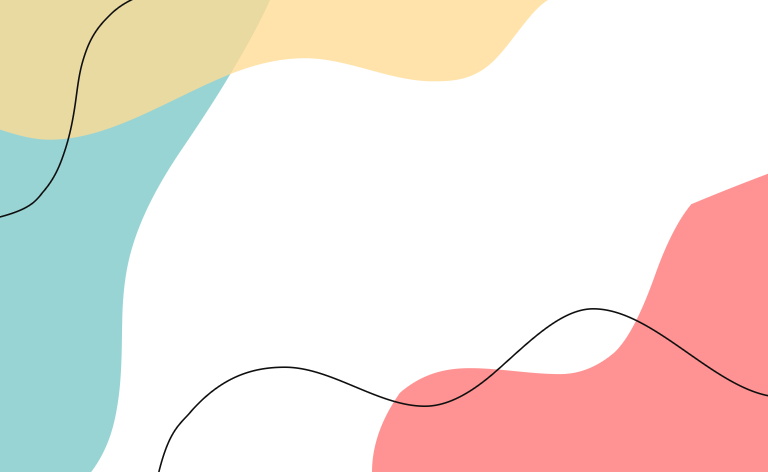
A Shadertoy shader for this background:

```glsl
const int KNOTS = 7;

// Signed distance to a smooth curve; each knot holds (position, value, slope)
float curveDistance(vec2 p, vec3 knots[KNOTS]) {
    float x = clamp(p.x, knots[0].x, knots[KNOTS - 1].x);
    vec3 a = knots[0], b = knots[1];
    for (int i = 1; i < KNOTS - 1; i++) {
        if (x > knots[i].x) {
            a = knots[i];
            b = knots[i + 1];
        }
    }
    // Cubic Hermite segment, continued by its tangent past either end
    float span = b.x - a.x;
    float t = (x - a.x) / span;
    float rise = (b.y - a.y) / span;
    float c = 3.0 * rise - 2.0 * a.z - b.z;
    float d = a.z + b.z - 2.0 * rise;
    float slope = a.z + t * (2.0 * c + 3.0 * t * d);
    float value = a.y + span * t * (a.z + t * (c + t * d));
    value += slope * (p.x - x);
    return (p.y - value) / sqrt(1.0 + slope * slope);
}

float coverage(float dist) {
    return clamp(0.5 - dist * iResolution.y, 0.0, 1.0);
}

float stroke(float dist) {
    return coverage(abs(dist) - 0.0017);
}

void mainImage(out vec4 fragColor, in vec2 fragCoord) {
    // Height spans 0 to 1, width spans 0 to 1.634
    vec2 p = fragCoord / iResolution.xy * vec2(1.634, 1.0);
    vec3 color = vec3(1.0);

    // Teal wave along the left side
    float teal = curveDistance(p.yx, vec3[KNOTS](
        vec3(0.0, 0.194, 0.75), vec3(0.149, 0.251, 0.15),
        vec3(0.319, 0.260, 0.02), vec3(0.468, 0.279, 0.28),
        vec3(0.681, 0.385, 0.68), vec3(0.838, 0.487, 0.6),
        vec3(1.0, 0.5745, 0.45)));
    color = mix(color, vec3(0.6, 0.83, 0.83), coverage(teal));

    // Translucent yellow wave along the top
    float yellow = curveDistance(p, vec3[KNOTS](
        vec3(0.0, 0.7255, -0.33), vec3(0.106, 0.704, 0.0),
        vec3(0.489, 0.8426, 0.4), vec3(0.649, 0.8766, 0.0),
        vec3(0.921, 0.8277, 0.0), vec3(1.0426, 0.864, 0.85),
        vec3(1.166, 1.0, 0.6)));
    color = mix(color, vec3(1.0, 0.86, 0.577), 0.78 * coverage(-yellow));

    // Pink hill at the lower right, rounded off by a parabola on its left
    float pinkTop = curveDistance(p, vec3[KNOTS](
        vec3(0.851, 0.168, 0.85), vec3(1.0, 0.220, 0.0),
        vec3(1.1915, 0.2074, 0.0), vec3(1.302, 0.249, 0.8),
        vec3(1.3936, 0.417, 2.8), vec3(1.468, 0.564, 1.25),
        vec3(1.634, 0.6596, 0.42)));
    float pinkSide = (0.7915 + 2.11 * p.y * p.y - p.x) / length(vec2(1.0, 4.22 * p.y));
    color = mix(color, vec3(1.0, 0.575, 0.575), coverage(max(pinkTop, pinkSide)));

    // Thin dark lines: upper left bend and lower wave
    float bend = curveDistance(p.yx, vec3[KNOTS](
        vec3(0.5404, 0.0, 3.8), vec3(0.5957, 0.0936, 0.85),
        vec3(0.681, 0.138, 0.33), vec3(0.7766, 0.1596, 0.15),
        vec3(0.872, 0.1766, 0.3), vec3(0.957, 0.223, 0.95),
        vec3(1.0, 0.279, 2.0)));
    float wave = curveDistance(p, vec3[KNOTS](
        vec3(0.338, 0.0, 4.0), vec3(0.404, 0.1255, 1.15),
        vec3(0.606, 0.222, 0.0), vec3(0.904, 0.1394, 0.0),
        vec3(1.057, 0.215, 0.88), vec3(1.262, 0.3457, 0.0),
        vec3(1.634, 0.1617, -0.2)));
    color = mix(color, vec3(0.06), max(stroke(bend), stroke(wave)));

    fragColor = vec4(color, 1.0);
}
```
